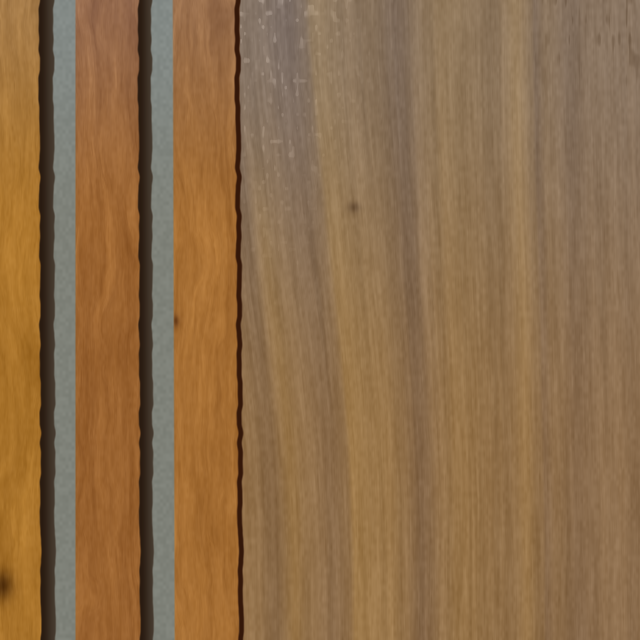
Reproduce this texture procedurally as a WebGL 1 fragment shader.

```glsl
precision highp float;
uniform vec2 u_resolution;

float hash(vec2 p) {
  vec3 q = fract(vec3(p.xyx) * 0.1031);
  q += dot(q, q.yzx + 33.33);
  return fract((q.x + q.y) * q.z);
}

float noise(vec2 p) {
  vec2 i = floor(p), f = fract(p);
  f = f * f * (3.0 - 2.0 * f);
  return mix(mix(hash(i), hash(i + vec2(1.0, 0.0)), f.x),
             mix(hash(i + vec2(0.0, 1.0)), hash(i + vec2(1.0, 1.0)), f.x), f.y);
}

float fbm(vec2 p) {
  float sum = 0.0, amp = 0.5;
  for (int i = 0; i < 4; i++) {
    sum += amp * (noise(p) - 0.5);
    p = p * 2.03 + 17.3;
    amp *= 0.55;
  }
  return sum;
}

// Soft-edged interval from a to b
float band(float x, float a, float b, float soft) {
  return smoothstep(a - soft, a + soft, x) * (1.0 - smoothstep(b - soft, b + soft, x));
}

// Streak with separate falloff widths on its left and right
float streak(float x, float centre, float left, float right) {
  float d = (x - centre) / (x < centre ? left : right);
  return exp(-d * d);
}

float spot(vec2 p, vec2 centre, vec2 size) {
  vec2 d = (p - centre) / size;
  return exp(-dot(d, d));
}

// Warm slat with wavy figure and fine vertical fibres
vec3 slat(vec2 p, vec3 base, float seed) {
  float warp = fbm(vec2(p.x * 12.0, p.y * 5.0) + seed);
  float figure = fbm(vec2(p.x * 65.0 + warp * 5.0, p.y * 5.0 + seed));
  float fibre = fbm(vec2(p.x * 190.0 + warp * 5.0, p.y * 18.0 + seed));
  float pores = noise(p * vec2(260.0, 120.0) + seed) - 0.5;
  vec3 c = base + vec3(0.15, 0.13, 0.09) * figure;
  c += vec3(0.10, 0.09, 0.07) * fibre + 0.025 * pores;
  return c + vec3(-0.035, 0.015, 0.11) * smoothstep(0.62, 1.05, p.y);
}

// Wide panel whose grain leans right toward the bottom
vec3 panel(vec2 p) {
  float h = 1.0 - p.y;
  float lean = mix(0.078, 0.018, smoothstep(0.47, 0.82, p.x));
  float u = p.x - lean * smoothstep(-0.05, 0.9, h) + 0.006 * fbm(p * vec2(6.0, 4.0));

  float tone = 0.9 * streak(u, 0.487, 0.007, 0.040);
  tone += 0.65 * streak(u, 0.382, 0.012, 0.014) * smoothstep(0.15, 0.4, h);
  tone += 0.45 * streak(u, 0.550, 0.030, 0.025) * smoothstep(0.1, 0.7, h);
  tone += 0.45 * streak(u, 0.690, 0.025, 0.050);
  tone += 0.60 * streak(u, 0.806, 0.014, 0.014);
  tone -= 0.55 * streak(u, 0.448, 0.030, 0.026);
  tone -= 0.40 * streak(u, 0.352, 0.020, 0.014);
  tone -= 0.75 * streak(u, 0.618, 0.024, 0.026);
  tone -= 0.50 * streak(u, 0.836, 0.004, 0.010);
  tone -= 0.35 * streak(u, 0.885, 0.018, 0.030);

  float lines = fbm(vec2(u * 70.0, p.y * 1.6));
  float fibre = fbm(vec2(u * 210.0, p.y * 13.0));
  float pores = noise(p * vec2(230.0, 110.0)) - 0.5;
  vec3 c = mix(vec3(0.565, 0.435, 0.285), vec3(0.545, 0.455, 0.355), smoothstep(0.25, 1.0, p.y));
  c += vec3(-0.015, -0.005, 0.020) * smoothstep(0.75, 1.0, p.x);
  c += vec3(0.060, 0.045, 0.005) * tone;
  c += vec3(0.10, 0.09, 0.075) * lines + 0.085 * fibre + 0.035 * pores;

  // Pale sheen and specks near the upper left
  float sheen = spot(p, vec2(0.41, 0.99), vec2(0.13, 0.32));
  float speck = smoothstep(0.72, 0.95, noise(p * vec2(170.0, 95.0) + 41.0));
  c += sheen * (vec3(-0.025, 0.0, 0.045) + 0.10 * speck);
  // Short dark pores at the upper right
  float cut = smoothstep(0.68, 0.95, noise(p * vec2(190.0, 32.0) + 9.0));
  c -= 0.10 * cut * spot(p, vec2(0.95, 1.0), vec2(0.12, 0.14));
  c -= vec3(0.13, 0.12, 0.09) * spot(p, vec2(0.553, 0.676), vec2(0.010, 0.008));
  return c;
}

// Recess with a faint brown lift on its right side
vec3 recess(float x, float a, float b) {
  return mix(vec3(0.16, 0.105, 0.065), vec3(0.27, 0.225, 0.18), smoothstep(a, b, x));
}

void main() {
  vec2 p = gl_FragCoord.xy / u_resolution;
  float h = 1.0 - p.y;
  float soft = max(0.0018, 0.8 / u_resolution.x);
  float ragged = 0.003 * (noise(vec2(p.y * 65.0, 3.0)) - 0.5);
  float x = p.x - 0.003 * h;
  float cutX = x + ragged;

  // Slats, from left to right
  vec3 c = slat(p, vec3(0.655, 0.445, 0.165), 3.0);
  c = mix(c, slat(p, vec3(0.605, 0.390, 0.190), 27.0), step(0.10, p.x));
  c = mix(c, slat(p, vec3(0.635, 0.420, 0.195), 61.0), step(0.25, p.x));
  c -= vec3(0.30, 0.23, 0.10) * spot(p, vec2(0.004, 0.085), vec2(0.016, 0.022));
  c -= vec3(0.20, 0.16, 0.08) * spot(p, vec2(0.275, 0.498), vec2(0.005, 0.010));
  c = mix(c, panel(p), smoothstep(-soft, soft, p.x - 0.374));

  // Grey strips
  vec3 grey = vec3(0.495, 0.505, 0.470) + 0.04 * (noise(p * vec2(210.0, 170.0)) - 0.5);
  grey += vec3(0.02, 0.035, 0.055) * smoothstep(0.6, 1.0, p.y);
  c = mix(c, grey, band(p.x, 0.080, 0.118, soft));
  c = mix(c, grey, band(x, 0.232, 0.270, soft));

  // Recesses and the narrow seam
  c = mix(c, recess(x, 0.062, 0.084), band(cutX, 0.061, 0.0835, soft));
  c = mix(c, recess(x, 0.217, 0.238), band(cutX, 0.216, 0.2365, soft));
  float seamX = p.x - 0.006 * h + ragged;
  c = mix(c, vec3(0.20, 0.09, 0.035), band(seamX, 0.367, 0.3745, soft));
  gl_FragColor = vec4(clamp(c, 0.0, 1.0), 1.0);
}
```
